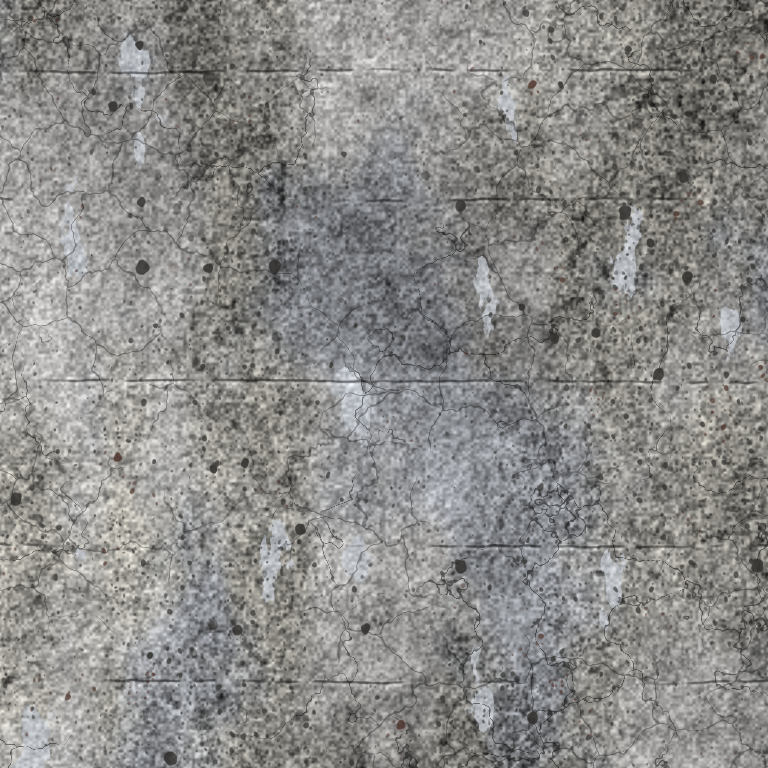
This texture is drawn by a WebGL 1 fragment shader. Its source:

```glsl
precision highp float;
// Weathered concrete wall: sandy grain, stains, pits, hairline cracks, seams and pale paint flakes.
uniform vec2 u_resolution;

const vec3 CONCRETE = vec3(1.005, 1.0, 0.992);
const vec3 OLIVE = vec3(1.015, 1.0, 0.95);
const vec3 SLATE = vec3(0.975, 0.995, 1.03);
const vec3 PAINT = vec3(0.75, 0.77, 0.795);
const vec3 PIT = vec3(0.19, 0.185, 0.175);
const vec3 RUST = vec3(0.30, 0.20, 0.17);

float hash21(vec2 p) {
  vec3 q = fract(vec3(p.xyx) * 0.1031);
  q += dot(q, q.yzx + 33.33);
  return fract((q.x + q.y) * q.z);
}

vec2 hash22(vec2 p) {
  return vec2(hash21(p), hash21(p + vec2(41.7, 17.3)));
}

float noise(vec2 p) {
  vec2 i = floor(p), f = fract(p);
  f = f * f * (3.0 - 2.0 * f);
  float low = mix(hash21(i), hash21(i + vec2(1.0, 0.0)), f.x);
  float high = mix(hash21(i + vec2(0.0, 1.0)), hash21(i + 1.0), f.x);
  return mix(low, high, f.y);
}

float fbm(vec2 p) {
  float sum = 0.0, weight = 0.5;
  for (int i = 0; i < 5; i++) {
    sum += weight * noise(p);
    p = mat2(1.6, 1.2, -1.2, 1.6) * p + 19.1;
    weight *= 0.5;
  }
  return sum / 0.969;
}

// Fbm stretched along y, without rotating the octaves.
float streaks(vec2 p) {
  return 0.5 * noise(p) + 0.3 * noise(p * 2.1 + 7.7) + 0.2 * noise(p * 4.3 + 3.1);
}

// One round hole per chosen cell; radius is a share of the cell.
float pits(vec2 p, float cells, float density, float radius, float px) {
  vec2 id = floor(p * cells);
  vec2 offset = fract(p * cells) - mix(vec2(0.3), vec2(0.7), hash22(id + cells));
  float size = radius * mix(0.4, 1.0, hash21(id + 7.3));
  float chosen = smoothstep(-0.02, 0.02, density - hash21(id + 31.7));
  float blur = 0.8 * px * cells;
  return chosen * (1.0 - smoothstep(size - blur, size + blur, length(offset * vec2(1.0, 0.85))));
}

// Distance to the border between the two nearest cell centres.
float cellBorder(vec2 p) {
  vec2 id = floor(p), nearest = vec2(8.0), second = vec2(9.0);
  for (int y = -1; y <= 1; y++) {
    for (int x = -1; x <= 1; x++) {
      vec2 cell = id + vec2(float(x), float(y));
      vec2 d = cell + hash22(cell) - p;
      if (dot(d, d) < dot(nearest, nearest)) { second = nearest; nearest = d; }
      else if (dot(d, d) < dot(second, second)) { second = d; }
    }
  }
  return dot(0.5 * (nearest + second), normalize(second - nearest));
}

float cracks(vec2 p, float cells, float width, float px) {
  vec2 warp = vec2(fbm(p * 16.0), fbm(p * 16.0 + 50.0)) - 0.5;
  float d = cellBorder(p * cells + warp * 0.9) / cells;
  float present = smoothstep(0.47, 0.58, fbm(p * 5.0 + cells));
  return present * (1.0 - smoothstep(width * 0.3, width + px, d));
}

// Tall ragged flakes scattered on a coarse grid.
float flakes(vec2 p, vec2 cells) {
  vec2 id = floor(p * cells);
  float best = -2.0;
  for (int y = -1; y <= 1; y++) {
    for (int x = -1; x <= 1; x++) {
      vec2 cell = id + vec2(float(x), float(y));
      vec2 size = vec2(0.018, 0.055) * mix(0.5, 1.25, hash21(cell + 5.9));
      vec2 d = (p - (cell + hash22(cell + 2.4)) / cells) / size;
      if (hash21(cell + 63.1) < 0.42) best = max(best, 1.0 - length(d));
    }
  }
  float ragged = fbm(p * vec2(55.0, 26.0)) - 0.5;
  return smoothstep(0.2, 0.42, best + 3.2 * ragged) * smoothstep(-1.2, 0.0, best);
}

// Signed distance to broken horizontal joints; y holds how present they are.
vec2 seam(vec2 p, float rows) {
  float row = floor(p.y * rows);
  float height = (row + 0.3 + 0.4 * hash21(vec2(row, 9.0))) / rows;
  float wobble = 0.006 * (noise(vec2(p.x * 6.0, row)) - 0.5) + 0.002 * (noise(vec2(p.x * 70.0, row)) - 0.5);
  float present = smoothstep(0.42, 0.6, noise(vec2(p.x * 4.0, row * 3.7))) * smoothstep(0.2, 0.5, noise(vec2(p.x * 45.0, row)));
  return vec2(p.y - height - wobble, present);
}

void main() {
  vec2 p = gl_FragCoord.xy / u_resolution.y;
  float px = 1.0 / u_resolution.y;

  // Broad cloudy tone, with dirt running down in bands.
  float dirt = smoothstep(0.43, 0.68, fbm(p * vec2(6.0, 2.8) + 3.0));
  float slate = smoothstep(0.5, 0.68, fbm(p * vec2(4.5, 3.0) + 27.0));
  float tone = 0.612 + 0.42 * (fbm(p * vec2(4.5, 3.2) + 11.0) - 0.5);
  tone += 0.12 * (streaks(p * vec2(24.0, 4.0)) - 0.5) + 0.2 * (fbm(p * 24.0) - 0.5);
  tone -= 0.065 * dirt + 0.05 * slate;

  // Sandy grain, embossed by light from the upper left.
  float grain = 0.27 * (noise(p * 270.0) - 0.5) + 0.17 * (noise(p * 125.0 + 8.0) - 0.5);
  grain += 0.13 * (noise(p * 170.0) - noise(p * 170.0 + vec2(-0.5, 0.5)));
  tone += grain * mix(0.9, 1.15, dirt);
  tone -= 0.17 * smoothstep(0.68, 0.86, noise(p * 95.0 + 4.0)) * mix(0.3, 1.0, dirt);
  vec3 color = tone * mix(mix(CONCRETE, OLIVE, dirt), SLATE, slate);

  // Peeling paint, with slate residue around it.
  float paint = flakes(p, vec2(7.0, 4.5));
  color = mix(color, PAINT + 0.6 * grain, 0.85 * paint);

  // Joints and cracks.
  vec2 joint = seam(p, 5.0);
  color *= 1.0 - 0.42 * joint.y * (1.0 - smoothstep(0.0005, 0.0012 + px, abs(joint.x)));
  color += 0.09 * joint.y * (1.0 - smoothstep(0.0, 0.002 + px, abs(joint.x + 0.004)));
  float crack = max(cracks(p, 5.0, 0.0011, px), 0.7 * cracks(p + 3.7, 11.0, 0.0008, px));
  color *= 1.0 - 0.45 * crack;

  // Pits, densest in the dirty bands; a few are rusty.
  vec2 rough = p + 0.003 * (vec2(noise(p * 140.0), noise(p * 140.0 + 31.0)) - 0.5);
  float holes = pits(rough, 24.0, 0.02 + 0.07 * dirt, 0.2, px);
  holes = max(holes, 0.85 * pits(rough + 0.37, 62.0, 0.04 + 0.16 * dirt, 0.22, px));
  holes = max(holes, 0.65 * pits(rough + 0.71, 128.0, 0.06 + 0.18 * dirt, 0.28, px));
  vec3 holeColor = mix(PIT, RUST, step(0.9, hash21(floor(p * 24.0))));
  color = mix(color, holeColor, 0.85 * holes);

  gl_FragColor = vec4(clamp(color, 0.0, 1.0), 1.0);
}
```
